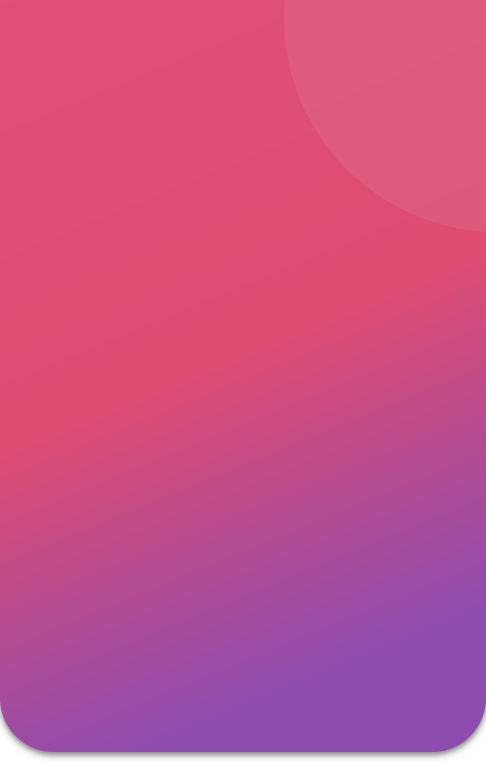
Reproduce this background procedurally as a Shadertoy shader.

```glsl
// A tall card with rounded lower corners over white, casting a soft shadow.
// Its face is a slanted pink to violet gradient with a pale disc at upper right,
// built from distance functions in units of the canvas height.

const vec3 PAPER      = vec3(1.0);
const vec3 PINK_TOP   = vec3(0.882, 0.312, 0.467);
const vec3 PINK_LOW   = vec3(0.870, 0.298, 0.447);
const vec3 VIOLET     = vec3(0.557, 0.298, 0.686);
const vec3 DISC_COLOR = vec3(0.847);

const vec2  GRADIENT_DIR  = vec2(0.380, -0.925);  // down and to the right
const float BLEND_START   = 0.542;
const float BLEND_END     = 0.978;

const float CARD_BOTTOM   = 0.0208;
const float CARD_RADIUS   = 0.0703;
const float CARD_TOP      = 1.3;                  // beyond the canvas
const vec2  DISC_OFFSET   = vec2(0.0156, -0.0234); // from the upper right corner
const float DISC_RADIUS   = 0.2786;
const float DISC_OPACITY  = 0.10;

const float SHADOW_DROP    = 0.0039;
const float SHADOW_BLUR    = 0.0043;
const float SHADOW_OPACITY = 0.5;

float roundedBox(vec2 p, vec2 halfSize, float radius) {
    vec2 q = abs(p) - halfSize + radius;
    return length(max(q, 0.0)) + min(max(q.x, q.y), 0.0) - radius;
}

float cardDistance(vec2 p, float width) {
    vec2 halfSize = 0.5 * vec2(width, CARD_TOP - CARD_BOTTOM);
    vec2 center = vec2(0.5 * width, 0.5 * (CARD_TOP + CARD_BOTTOM));
    return roundedBox(p - center, halfSize, CARD_RADIUS);
}

// Antialiased coverage: 1 inside the shape, 0 outside
float coverage(float dist, float pixel) {
    return clamp(0.5 - dist / pixel, 0.0, 1.0);
}

vec3 cardGradient(vec2 p) {
    float s = dot(p - vec2(0.0, 1.0), GRADIENT_DIR);
    vec3 pink = mix(PINK_TOP, PINK_LOW, clamp(s / BLEND_START, 0.0, 1.0));
    float blend = clamp((s - BLEND_START) / (BLEND_END - BLEND_START), 0.0, 1.0);
    return mix(pink, VIOLET, blend);
}

void mainImage(out vec4 fragColor, in vec2 fragCoord) {
    float pixel = 1.0 / iResolution.y;
    vec2 p = fragCoord * pixel;
    float width = iResolution.x * pixel;

    // Drop shadow: a logistic curve stands in for the blurred edge
    float shadowDist = cardDistance(p + vec2(0.0, SHADOW_DROP), width);
    float shadow = 1.0 / (1.0 + exp(clamp(1.7 * shadowDist / SHADOW_BLUR, -30.0, 30.0)));
    vec3 color = PAPER * (1.0 - SHADOW_OPACITY * shadow);

    // Card face with the translucent disc
    vec3 face = cardGradient(p);
    float discDist = length(p - vec2(width, 1.0) - DISC_OFFSET) - DISC_RADIUS;
    face = mix(face, DISC_COLOR, DISC_OPACITY * coverage(discDist, pixel));

    color = mix(color, face, coverage(cardDistance(p, width), pixel));
    fragColor = vec4(color, 1.0);
}
```
